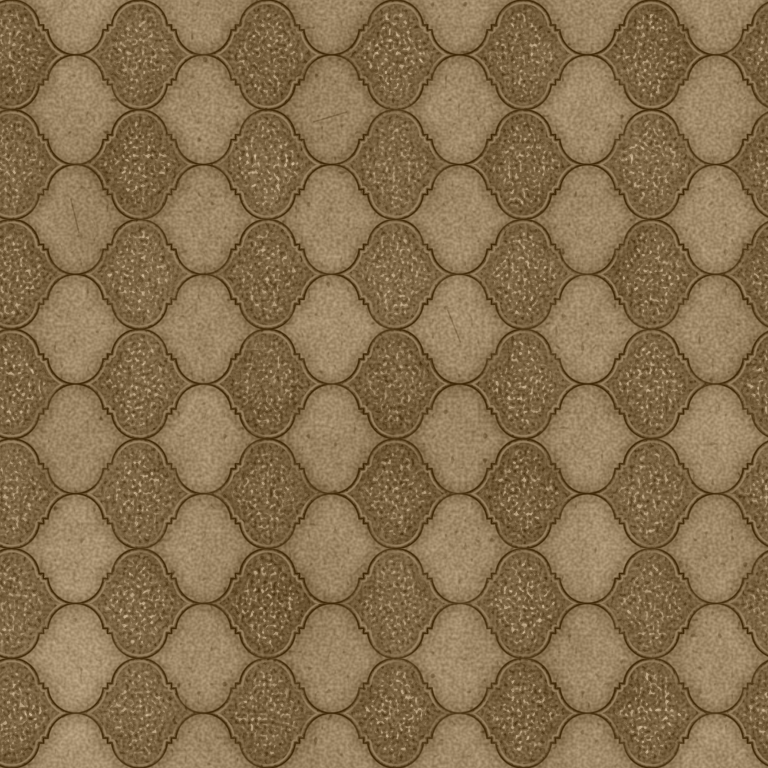
This pattern is drawn by a Shadertoy shader. Its source:

```glsl
#define REPEATS vec2(6.0, 7.0)
#define SHIFT vec2(0.59, 0.0)
#define LOBE_RADIUS 0.0362
#define STEP_SIZE 0.0032
#define LINE_WIDTH 0.0011
#define RIM_OFFSET 0.0038
#define SEPIA vec3(0.58, 0.49, 0.36)
#define LINE_TONE -0.34
#define SPECKLE 0.25
#define GRAIN 0.12
#define STAIN 0.045
#define SCRATCH_CHANCE 0.08

vec2 hash2(vec2 p) {
    vec3 q = fract(p.xyx * vec3(0.1031, 0.1030, 0.0973));
    q += dot(q, q.yzx + 33.33);
    return fract((q.xx + q.yz) * q.zy);
}

float cornerSlope(vec2 cell, vec2 offset, vec2 period) {
    float angle = 6.2832 * hash2(mod(cell, period) + period).x;
    return dot(vec2(cos(angle), sin(angle)), offset);
}

// Gradient noise that wraps over the canvas
float noise(vec2 uv, vec2 period) {
    vec2 p = uv * period, i = floor(p), f = p - i;
    vec2 w = f * f * f * (f * (f * 6.0 - 15.0) + 10.0);
    vec2 e = vec2(1.0, 0.0);
    float low = mix(cornerSlope(i, f, period), cornerSlope(i + e, f - e, period), w.x);
    float high = mix(cornerSlope(i + e.yx, f - e.yx, period), cornerSlope(i + 1.0, f - 1.0, period), w.x);
    return mix(low, high, w.y);
}

float segment(vec2 p, vec2 a, vec2 b) {
    vec2 d = b - a;
    return length(p - a - d * clamp(dot(p - a, d) / dot(d, d), 0.0, 1.0));
}

// Lobe arc followed by half of the stepped notch, which ends at the origin
float halfOutline(vec2 p, vec2 lobe) {
    float rise = STEP_SIZE - lobe.y;
    vec2 arcEnd = vec2(lobe.x + sqrt(LOBE_RADIUS * LOBE_RADIUS - rise * rise), STEP_SIZE);
    float arc = p.y > STEP_SIZE ? abs(length(p - lobe) - LOBE_RADIUS) : length(p - arcEnd);
    float tread = segment(p, arcEnd, vec2(0.0, STEP_SIZE));
    float riser = segment(p, vec2(0.0, STEP_SIZE), vec2(0.0));
    return min(arc, min(tread, riser));
}

// Signed distance: positive in smooth tiles, negative in speckled ones
float quatrefoil(vec2 grid) {
    vec2 quarter = 0.25 / REPEATS;
    vec2 p = abs(grid - round(grid)) / REPEATS - quarter;
    vec2 lobe = vec2(-quarter.x, quarter.y - LOBE_RADIUS);
    float dist = min(halfOutline(p, lobe), halfOutline(-p, lobe));
    vec2 folded = p.x < 0.0 ? p : -p;
    bool within = folded.y < STEP_SIZE || length(folded - lobe) < LOBE_RADIUS;
    return within == (p.x < 0.0) ? dist : -dist;
}

float smoothTile(float depth, vec2 grid, vec2 uv) {
    vec2 id = mod(round(grid), REPEATS);
    vec2 local = (grid - round(grid)) / REPEATS;
    vec2 rnd = hash2(id + 17.0);
    float tone = mix(-0.04, 0.043, smoothstep(0.0, 0.02, depth)) + 0.025 * (rnd.x - 0.5);
    // Pits and a rare scratch
    tone -= 0.12 * smoothstep(0.32, 0.6, noise(uv, vec2(118.0, 96.0)));
    float angle = 6.2832 * rnd.x;
    vec2 along = 0.022 * vec2(cos(angle), sin(angle));
    vec2 middle = 0.02 * (hash2(id + 41.0) - 0.5);
    float scratch = 1.0 - smoothstep(0.0, 0.002, segment(local, middle - along, middle + along));
    return tone - 0.12 * scratch * step(rnd.y, SCRATCH_CHANCE);
}

float speckledTile(float depth, vec2 grid, vec2 uv) {
    vec2 rnd = hash2(mod(floor(grid), REPEATS) + 71.0);
    float tone = mix(-0.13, -0.105, smoothstep(0.002, 0.03, depth)) + 0.035 * (rnd.x - 0.5);
    float flecks = noise(uv, vec2(200.0, 180.0)) + 0.6 * noise(uv, vec2(245.0, 225.0));
    float spread = smoothstep(0.006, 0.022, depth);
    tone += SPECKLE * mix(0.8, 1.05, rnd.y) * spread * smoothstep(0.05, 0.6, flecks);
    return tone - 0.09 * smoothstep(0.1, 0.55, -flecks);
}

void mainImage(out vec4 fragColor, in vec2 fragCoord) {
    vec2 uv = fragCoord / iResolution.xy;
    float px = 1.0 / iResolution.y;
    vec2 grid = uv * REPEATS - SHIFT;
    float dist = quatrefoil(grid);
    float depth = abs(dist);

    float tone = mix(speckledTile(depth, grid, uv), smoothTile(depth, grid, uv),
                     smoothstep(-px, px, dist));

    // Stains and fine grain
    float stain = noise(uv, vec2(4.0)) + 0.6 * noise(uv, vec2(13.0, 11.0)) + 0.8 * noise(uv, vec2(43.0, 37.0));
    tone += STAIN * stain;
    tone += GRAIN * (noise(uv, vec2(233.0, 241.0)) + 0.5 * noise(uv, vec2(171.0, 163.0)));

    // Pale raised rim and dark incised line, both worn in places
    float wear = smoothstep(-0.4, 0.2, noise(uv, vec2(23.0, 25.0)));
    float rim = 1.0 - smoothstep(0.0, 0.0012 + px, abs(dist + RIM_OFFSET));
    tone = mix(tone, 0.04, rim * mix(0.4, 0.9, wear));
    float line = 1.0 - smoothstep(LINE_WIDTH - px, LINE_WIDTH + px, depth);
    tone = mix(tone, LINE_TONE, line * mix(0.7, 1.0, wear));

    fragColor = vec4(clamp(SEPIA + tone, 0.0, 1.0), 1.0);
}
```
